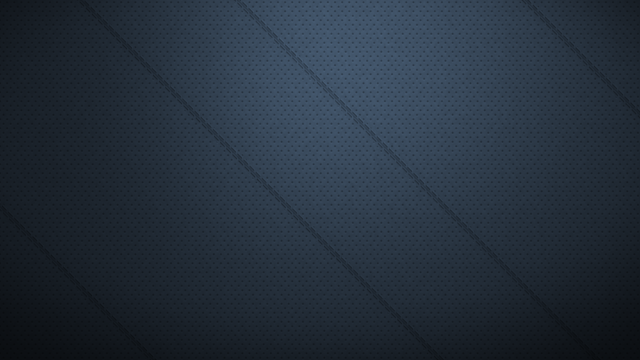
This background is drawn by a Shadertoy shader. Its source:

```glsl
float hash(vec2 p) {
    vec3 q = fract(vec3(p.xyx) * 0.1031);
    q += dot(q, q.yzx + 33.33);
    return fract((q.x + q.y) * q.z);
}

float noise(vec2 p) {
    vec2 cell = floor(p), f = fract(p);
    f = f * f * (3.0 - 2.0 * f);
    return mix(mix(hash(cell), hash(cell + vec2(1, 0)), f.x),
               mix(hash(cell + vec2(0, 1)), hash(cell + vec2(1, 1)), f.x), f.y);
}

// Staggered rows of small round holes
float perforation(vec2 p, float pixel) {
    vec2 pitch = vec2(0.0198, 0.0125);
    float row = floor(p.y / pitch.y);
    p.x += 0.5 * pitch.x * mod(row, 2.0);
    vec2 local = (fract(p / pitch) - 0.5) * pitch;
    float d = length(local) - 0.0022;
    return 1.0 - smoothstep(-pixel, pixel, d);
}

// Signed distance across the nearest diagonal seam, positive to the upper
// right; seams come in mirrored pairs
float seamDistance(vec2 p) {
    float offset = mod(p.x + p.y - 1.442 + 0.617, 1.234) - 0.617;
    return (abs(offset) - 0.2176) * 0.7071 * (offset < 0.0 ? -1.0 : 1.0);
}

// Two rows of slanted thread along a seam
float stitches(float across, float along, float pixel) {
    float side = step(0.0, across);
    float phase = fract((along + across * 0.3) / 0.024 + 0.5 * side) - 0.5;
    vec2 q = vec2(max(abs(phase) * 0.024 - 0.007, 0.0), abs(across) - 0.0055);
    return 1.0 - smoothstep(-pixel, pixel, length(q) - 0.0014);
}

// Broad light from above, falling off faster to the left
float lighting(vec2 p, float aspect) {
    vec2 d = p - vec2(0.525 * aspect, 0.84);
    float spread = d.x < 0.0 ? 0.25 : 0.48;
    float glow = exp(-d.x * d.x / spread - d.y * d.y / 0.36);
    vec2 edge = abs(p / vec2(aspect, 1.0) - vec2(0.5, 0.6));
    float vignette = smoothstep(0.45, 0.8, length(edge));
    return (0.148 + 0.275 * glow) * (1.0 - 0.55 * vignette);
}

void mainImage(out vec4 fragColor, in vec2 fragCoord) {
    vec2 p = fragCoord / iResolution.y;
    float pixel = 1.0 / iResolution.y;
    float across = seamDistance(p);
    float along = (p.x - p.y) * 0.7071;
    float light = lighting(p, iResolution.x / iResolution.y);

    // Leather grain and padded panels
    float grain = 0.6 * noise(p * 190.0) + 0.4 * noise(p * 90.0 + 17.0);
    light *= 1.0 + 0.10 * (grain - 0.5);
    light *= 1.0 - 0.04 * exp(-abs(across) / 0.02);

    // Holes with a faint lit lower rim, kept clear of the seams
    float open = smoothstep(0.009, 0.014, abs(across));
    float hole = perforation(p, pixel);
    float rim = perforation(p + vec2(0.0, 0.004), pixel);
    light *= 1.0 + open * (0.09 * rim * (1.0 - hole) - 0.34 * hole);

    // Creased seam with its thread
    float crease = 1.0 - smoothstep(0.0, 0.0015 + pixel, abs(across));
    float thread = stitches(across, along, pixel);
    float sheen = stitches(across - 0.003, along, pixel);
    light *= 1.0 - 0.18 * crease - 0.36 * thread + 0.14 * sheen * (1.0 - thread);

    vec3 steelBlue = vec3(0.62, 0.80, 1.0);
    fragColor = vec4(clamp(light * steelBlue, 0.0, 1.0), 1.0);
}
```
